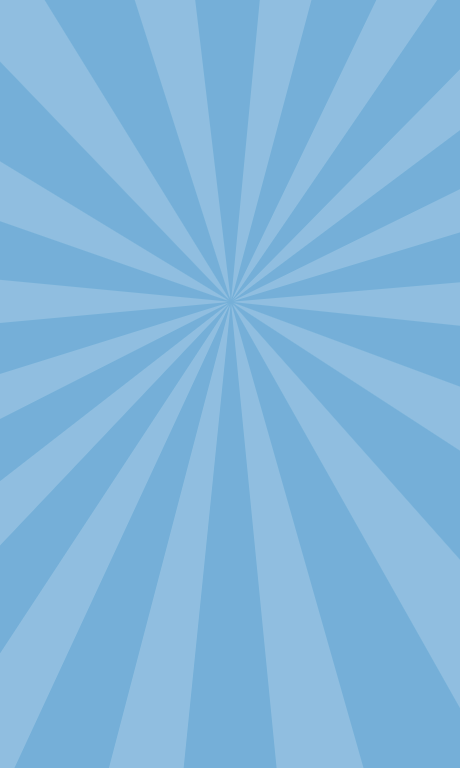
Give the GLSL for this background, as a WebGL 1 fragment shader.

```glsl
precision highp float;

// Sunburst: sixteen pale rays on a sky blue ground, fanning out from a hub
// above the middle. Even angular repeats are sheared and gently bent, so the
// rays widen toward upper left and lower right.

uniform vec2 u_resolution;

const float TAU = 6.2831853;
const float RAY_COUNT = 16.0;

// Rotates directions a little, mostly below the hub, to make the fan uneven.
vec2 bendRays(vec2 p) {
  float angle = atan(p.y, p.x);
  float below = max(-sin(angle), 0.0);
  float bend = below * (1.9 * sin(2.0 * angle) - 0.75) - 0.2 * (1.0 + cos(angle));
  angle -= radians(bend);
  return length(p) * vec2(cos(angle), sin(angle));
}

// Coverage of the pale rays at p; pixel is the size of one pixel.
float rayCoverage(vec2 p, float pixel) {
  vec2 bent = bendRays(p);
  vec2 sheared = vec2(bent.x - 0.177 * bent.y, 0.953 * bent.y);
  float phase = atan(sheared.y, sheared.x) * RAY_COUNT / TAU;
  float fromAxis = abs(fract(phase + 0.5) - 0.5);
  float edgeDistance = (0.227 - fromAxis) * TAU / RAY_COUNT * length(sheared);
  return clamp(0.5 + edgeDistance / pixel, 0.0, 1.0);
}

void main() {
  // Hub-centred position in units of the canvas height
  vec2 hub = vec2(0.502, 0.607) * u_resolution;
  vec2 p = (gl_FragCoord.xy - hub) / u_resolution.y;

  vec3 skyBlue = vec3(0.457, 0.688, 0.846);
  vec3 paleBlue = vec3(0.564, 0.747, 0.880);

  // Rays fade out just before they meet at the hub
  float rays = rayCoverage(p, 1.0 / u_resolution.y);
  rays *= smoothstep(0.001, 0.009, length(p));

  gl_FragColor = vec4(mix(skyBlue, paleBlue, rays), 1.0);
}
```
